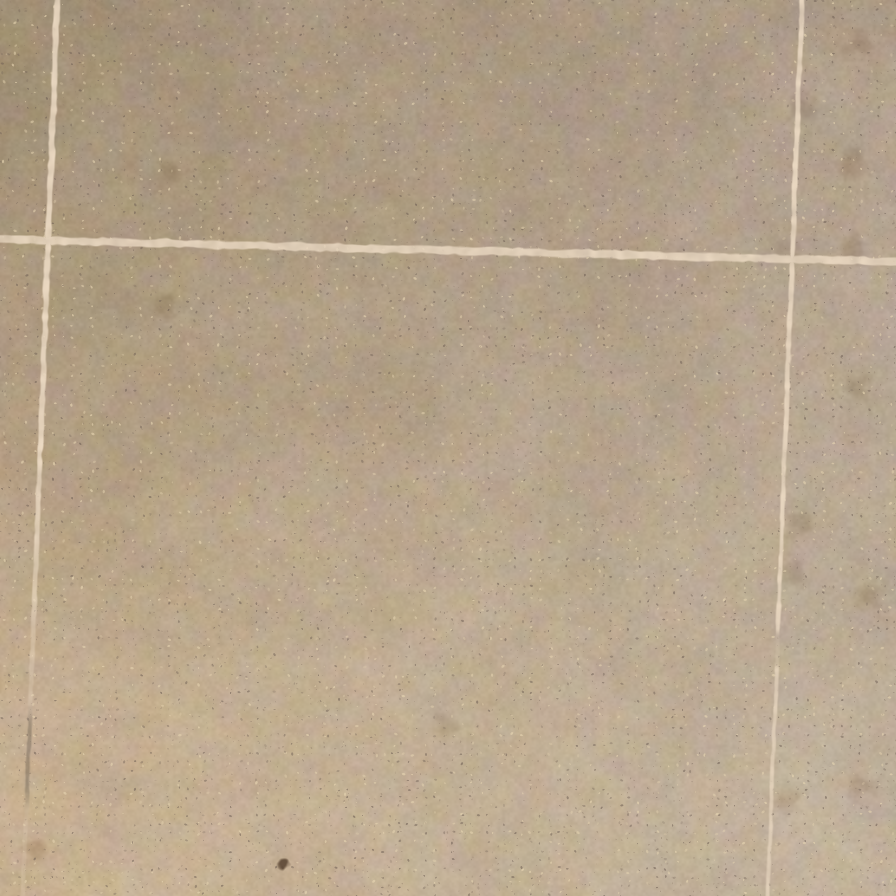
Reproduce this texture procedurally as a three.js fragment shader.

```glsl
// Large speckled beige floor tiles with pale, worn grout lines, seen slightly askew.
#define TILE_PITCH 0.831
#define GRID_ORIGIN vec2(0.026, 0.733)
#define GRID_SKEW vec2(0.038, -0.025)
#define GROUT_WIDTH vec2(0.0068, 0.0092)
#define GROUT_COLOR vec3(0.92, 0.85, 0.76)
#define SPECK_CELLS 92.0
#define SPECK_DENSITY 0.30
#define MOTTLE_AMOUNT 0.055
#define GRAIN_AMOUNT 0.055
#define STAIN_AMOUNT 0.10
#define SPOT_CENTER vec2(0.316, 0.036)
#define SPOT_RADIUS 0.0065

varying vec2 vUv;

float hash(vec2 p) {
  vec3 q = fract(vec3(p.xyx) * 0.1031);
  q += dot(q, q.yzx + 33.33);
  return fract((q.x + q.y) * q.z);
}

float noise(vec2 p) {
  vec2 i = floor(p), f = fract(p);
  f = f * f * (3.0 - 2.0 * f);
  return mix(mix(hash(i), hash(i + vec2(1.0, 0.0)), f.x),
             mix(hash(i + vec2(0.0, 1.0)), hash(i + 1.0), f.x), f.y);
}

float fbm(vec2 p) {
  float sum = 0.0, gain = 0.5;
  for (int i = 0; i < 4; i++) {
    sum += gain * noise(p);
    p = p * 2.03 + 17.3;
    gain *= 0.5;
  }
  return sum / 0.9375;
}

// One randomly turned, elongated grain in some of the cells.
float specks(vec2 uv, float cells, float seed) {
  vec2 p = uv * cells + seed;
  vec2 cell = floor(p);
  vec2 center = 0.3 + 0.4 * vec2(hash(cell + 3.7), hash(cell + 41.2));
  float angle = 6.2832 * hash(cell + 71.9);
  vec2 axis = vec2(cos(angle), sin(angle));
  vec2 d = fract(p) - center;
  d = vec2(dot(d, axis), dot(d, vec2(-axis.y, axis.x)) * 1.5);
  float radius = mix(0.12, 0.27, hash(cell + 13.1));
  float present = step(hash(cell + 97.3), SPECK_DENSITY);
  return present * (1.0 - smoothstep(radius * 0.35, radius, length(d)))
       * mix(0.35, 1.0, hash(cell + 29.6));
}

// Uneven light across the floor: dim above, warm below, greyer to the right.
vec3 floorColor(vec2 uv) {
  vec3 low = mix(vec3(0.785, 0.695, 0.575), vec3(0.750, 0.690, 0.605), uv.x);
  vec3 high = mix(vec3(0.625, 0.555, 0.455), vec3(0.690, 0.620, 0.545), uv.x);
  return mix(low, high, smoothstep(-0.1, 1.1, uv.y));
}

// Cloudy tone, faint colour blotches and fine grain.
vec3 mottling(vec2 uv) {
  float tone = fbm(uv * 9.0) - 0.5 + 0.6 * (fbm(uv * 42.0 + 8.0) - 0.5);
  float warm = noise(uv * 55.0 + 31.0) - 0.5;
  float pink = noise(uv * 48.0 + 63.0) - 0.5;
  float grain = 0.6 * noise(uv * 210.0) + 0.4 * noise(uv * 370.0 + 5.0) - 0.5;
  return MOTTLE_AMOUNT * (vec3(tone) + warm * vec3(0.25, 0.15, -0.75)
       + pink * vec3(0.25, -0.35, 0.2)) + GRAIN_AMOUNT * grain;
}

// Soft brown blotches, mostly along the right side.
float stains(vec2 uv) {
  vec2 p = uv * 13.0 + 4.0;
  vec2 cell = floor(p);
  vec2 center = 0.35 + 0.3 * vec2(hash(cell + 5.2), hash(cell + 8.9));
  float d = length(fract(p) - center) + 0.18 * (noise(uv * 90.0) - 0.5);
  float chance = mix(0.04, 0.5, smoothstep(0.78, 0.88, uv.x));
  return step(hash(cell + 23.4), chance) * (1.0 - smoothstep(0.04, 0.28, d));
}

void main() {
  vec2 uv = vUv;
  vec3 color = floorColor(uv) + mottling(uv);
  color *= 1.0 - STAIN_AMOUNT * stains(uv) * vec3(0.8, 1.0, 1.2);

  // Pale and dark mineral grains
  color = mix(color, vec3(0.91, 0.84, 0.70), 0.62 * specks(uv, SPECK_CELLS, 0.0));
  color = mix(color, vec3(0.42, 0.36, 0.32), 0.55 * specks(uv, SPECK_CELLS * 1.1, 150.4));
  color = mix(color, vec3(0.56, 0.48, 0.41), 0.45 * specks(uv, SPECK_CELLS * 1.5, 320.7));

  // Skewed tile grid: x holds the upright joints, y the level ones
  vec2 grid = (uv - GRID_ORIGIN - GRID_SKEW * uv.yx) / TILE_PITCH;
  vec2 joint = floor(grid + 0.5);
  vec2 wobble = 0.0016 * (vec2(noise(uv.yx * 65.0), noise(uv * 75.0 + 9.0)) - 0.5);
  vec2 dist = abs((grid - joint) * TILE_PITCH + wobble);
  vec2 ragged = vec2(noise(uv * 130.0 + 2.0), noise(uv * 140.0 + 7.0));
  vec2 halfWidth = 0.5 * GROUT_WIDTH * mix(vec2(0.75), vec2(1.15), ragged);
  halfWidth.x *= mix(0.72, 1.0, smoothstep(0.1, 0.8, uv.y)) * (1.0 - 0.12 * joint.x);
  vec2 grout = 1.0 - smoothstep(halfWidth - 0.0014, halfWidth + 0.0014, dist);

  // Upright joints wear away toward the bottom, the left one most
  float fade = mix(mix(0.22, 0.8, clamp(joint.x, 0.0, 1.0)), 1.0, smoothstep(0.12, 0.5, uv.y));
  float gap = step(0.5, joint.x) * (1.0 - smoothstep(0.014, 0.024, abs(uv.y - 0.275)));
  float wear = fade * (1.0 - 0.8 * gap) * mix(0.72, 1.0, noise(uv * 85.0));
  float dirt = grout.x * (1.0 - step(0.5, joint.x)) * (1.0 - smoothstep(0.03, 0.07, abs(uv.y - 0.155)));
  color *= 1.0 - 0.22 * dirt;
  grout *= vec2(wear * (1.0 - 0.7 * dirt), mix(0.72, 0.95, noise(uv * 110.0 + 4.0)));
  vec3 groutTone = GROUT_COLOR * mix(0.96, 1.02, ragged.x);
  color = mix(color, groutTone, max(grout.x, grout.y));

  // Single dark spot
  float spotDist = length(uv - SPOT_CENTER) + 0.003 * (noise(uv * 200.0) - 0.5);
  float spot = 1.0 - smoothstep(SPOT_RADIUS * 0.55, SPOT_RADIUS * 1.25, spotDist);
  color = mix(color, vec3(0.34, 0.26, 0.19), 0.85 * spot);

  gl_FragColor = vec4(clamp(color, 0.0, 1.0), 1.0);
}
```
